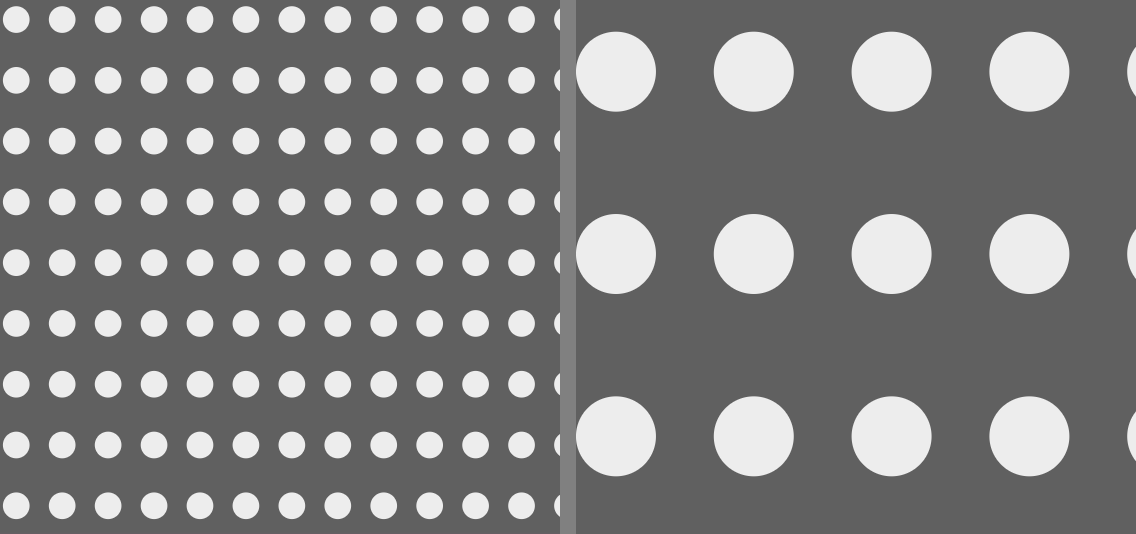
Left: the whole. Right: its middle third, enlarged.
Write a WebGL 2 fragment shader that draws this pattern.

```glsl
#version 300 es
precision highp float;
// Rows of pale round dots on a flat dark grey ground, in a regular grid.
// Space is folded into one rectangular cell, and a circle distance
// function is drawn in it with a smooth edge. Unit: canvas width.

uniform vec2 u_resolution;
out vec4 fragColor;

const vec3 GROUND_GREY = vec3(0.376);
const vec3 DOT_WHITE = vec3(0.931);
const vec3 HEM_MAUVE = vec3(0.395, 0.370, 0.388);

const vec2 PITCH = vec2(0.08203, 0.10853);       // spacing across and up
const vec2 FIRST_CENTRE = vec2(0.0290, 0.0504);  // lower left dot
const float DOT_RADIUS = 0.0238;
const float HEM_HEIGHT = 0.0022;                 // faint strip at the bottom

// Offset from the nearest grid centre.
vec2 foldToCell(vec2 p, vec2 centre, vec2 pitch) {
    return (fract((p - centre) / pitch + 0.5) - 0.5) * pitch;
}

float circleDistance(vec2 p, float radius) {
    return length(p) - radius;
}

// Coverage of a shape, one pixel soft at its edge.
float coverage(float dist, float pixel) {
    return clamp(0.5 - dist / pixel, 0.0, 1.0);
}

void main() {
    float pixel = 1.0 / u_resolution.x;
    vec2 p = gl_FragCoord.xy * pixel;

    // Ground with its barely tinted bottom strip
    vec3 colour = mix(GROUND_GREY, HEM_MAUVE, coverage(p.y - HEM_HEIGHT, pixel));

    // Dot grid
    vec2 cell = foldToCell(p, FIRST_CENTRE, PITCH);
    float dotDistance = circleDistance(cell, DOT_RADIUS);
    colour = mix(colour, DOT_WHITE, coverage(dotDistance, pixel));

    fragColor = vec4(colour, 1.0);
}
```
